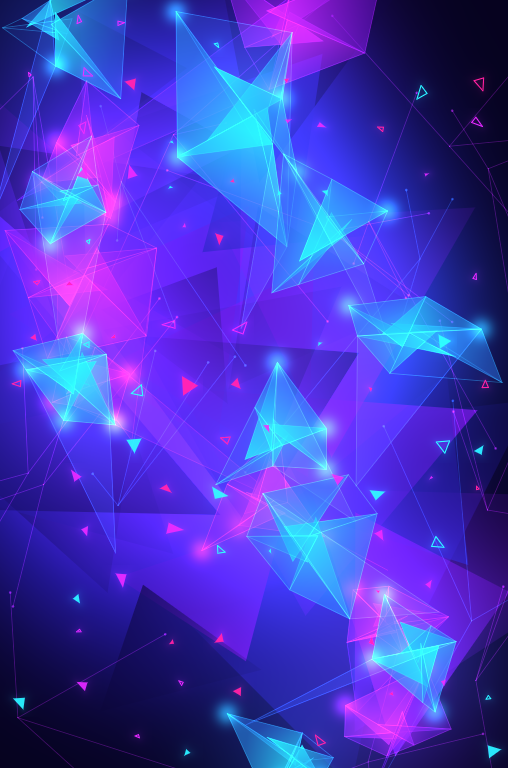
Write a WebGL 1 fragment shader that draws this background.

```glsl
precision highp float;
// Neon low-poly plexus: glowing shard clusters, thin webs and loose triangles over violet facets.

uniform vec2 u_resolution;

#define NAVY vec3(0.035, 0.015, 0.2)
#define BLUE vec3(0.15, 0.1, 0.66)
#define VIOLET vec3(0.35, 0.14, 0.97)
#define PURPLE vec3(0.47, 0.06, 0.86)
#define MAGENTA vec3(0.88, 0.15, 0.98)
#define CYAN vec3(0.16, 0.95, 1.0)
#define AZURE vec3(0.18, 0.5, 0.98)
#define PINK vec3(1.0, 0.12, 0.6)
#define LINE_WIDTH 0.0007
#define FACETS 28
#define WEB_LINES 64
#define BIT_CELL 0.1

float hash1(float n) {
  n = fract(n * 0.1031);
  n *= n + 33.33;
  n *= n + n;
  return fract(n);
}

vec2 hash2(float n) {
  vec3 q = fract(vec3(n) * vec3(0.1031, 0.1030, 0.0973));
  q += dot(q, q.yzx + 33.33);
  return fract((q.xx + q.yz) * q.zy);
}

vec2 polar(float angle) { return vec2(cos(angle), sin(angle)); }

// Antialiased coverage of a signed distance, and of a stroke around it
float fill(float d) { return clamp(0.5 - d * u_resolution.x, 0.0, 1.0); }
float stroke(float d, float w) { return fill(abs(d) - w); }

vec2 toSegment(vec2 p, vec2 a, vec2 b) {
  vec2 e = b - a, v = p - a;
  return v - e * clamp(dot(v, e) / max(dot(e, e), 1e-6), 0.0, 1.0);
}

float cross2(vec2 a, vec2 b) { return a.x * b.y - a.y * b.x; }

float triangle(vec2 p, vec2 a, vec2 b, vec2 c) {
  vec2 u = toSegment(p, a, b), v = toSegment(p, b, c), w = toSegment(p, c, a);
  float d = sqrt(min(dot(u, u), min(dot(v, v), dot(w, w))));
  float s = sign(cross2(b - a, c - a));
  float inner = min(cross2(b - a, p - a) * s,
                min(cross2(c - b, p - b) * s, cross2(a - c, p - c) * s));
  return inner > 0.0 ? -d : d;
}

// 0 at vertex a, 1 at the opposite side
float fade(vec2 p, vec2 a, vec2 b, vec2 c) {
  vec2 axis = 0.5 * (b + c) - a;
  return clamp(dot(p - a, axis) / max(dot(axis, axis), 1e-5), 0.0, 1.0);
}

// Cluster centres: 0 winds down the right, 1 drops from left to right, 2 hugs the left
vec2 hub(float id, float k) {
  if (id < 0.5) return vec2(0.65 + 0.17 * cos(1.95 * (k - 1.8)), 1.28 - 0.21 * k);
  if (id > 1.5) return vec2(0.12 + 0.02 * k, 1.46 - 0.34 * k);
  float y = 1.45 - 0.23 * k;
  return vec2(0.17 + 0.6 * (1.0 - smoothstep(0.35, 0.75, y)) + 0.4 * smoothstep(1.3, 1.45, y), y);
}

// Spiky star corner j of 6 around cluster k
vec2 corner(float id, float k, float j, float size) {
  j = mod(j, 6.0);
  vec2 h = hash2(id * 157.0 + k * 23.0 + j * 3.7 + 5.0);
  return hub(id, k) + polar(1.047 * (j + h.x * 0.9) + k) * size * mix(0.25, 1.0, h.y);
}

// Clusters of translucent triangles with lit edges and hot corners
void addShards(inout vec3 col, vec2 p, float id, float clusters, float size, vec3 bright, vec3 deep) {
  for (int m = 0; m < 7; m++) {
    float k = float(m);
    if (k >= clusters) break;
    float r = size * (1.15 - 0.06 * k) * (1.0 + 0.18 * cos(3.1416 * k));
    vec2 o = p - hub(id, k);
    col += deep * exp(-dot(o, o) * 28.0) * size * 1.1;
    for (int n = 0; n < 6; n++) {
      float j = float(n), h = hash1(id * 31.0 + k * 7.3 + j * 1.9 + 70.0);
      vec2 a = mix(hub(id, k), corner(id, k, j + 3.0, r), 0.1 + 0.5 * h);
      vec2 b = corner(id, k, j, r), c = corner(id, k, j + 1.0, r);
      float d = triangle(p, a, b, c), g = fade(p, a, b, c);
      float alpha = mix(0.9, 0.5, g) * smoothstep(0.0, 0.5, h);
      vec3 tone = mix(bright, deep, clamp(g * 0.9 + 0.45 - h * 0.8, 0.0, 1.0));
      col = mix(col, tone, fill(d) * alpha);
      col += bright * stroke(d, LINE_WIDTH) * 0.3;
      vec2 v = p - b;
      col += bright * exp(-dot(v, v) * 2200.0) * 0.5 * step(0.68, h);
    }
    // Faint sliver reaching for the next cluster
    float link = triangle(p, corner(id, k, 1.0, r), corner(id, k + 1.0, 2.0, r), corner(id, k, 4.0, r));
    col += deep * (fill(link) * 0.12 + stroke(link, LINE_WIDTH) * 0.4);
  }
}

// Loose small triangles, solid or hollow, one per grid cell at most
void addBits(inout vec3 col, vec2 p) {
  vec2 cell = floor(p / BIT_CELL);
  float n = cell.x * 7.3 + cell.y * 83.0 + 11.0;
  vec2 pick = hash2(n), kind = hash2(n + 400.0);
  vec2 q = p - (cell + 0.5 + (pick - 0.5) * 0.5) * BIT_CELL;
  float size = mix(0.005, 0.024, kind.x * kind.x), turn = 6.283 * hash1(n + 90.0);
  float d = triangle(q, polar(turn) * size, polar(turn + 1.6 + pick.y) * size * mix(0.3, 1.0, pick.x),
                     polar(turn + 4.2) * size * mix(0.5, 1.0, kind.y));
  float shape = kind.y < 0.4 ? stroke(d, 0.001) : fill(d) * 0.85;
  vec3 tone = pick.y < 0.4 ? CYAN : (pick.y < 0.7 ? PINK : MAGENTA);
  float shown = step(0.5, hash1(n + 700.0));
  col = mix(col, tone, shape * shown);
  col += tone * exp(-max(d, 0.0) * 130.0) * 0.1 * shown;
}

void main() {
  vec2 p = gl_FragCoord.xy / u_resolution.x;
  float top = u_resolution.y / u_resolution.x;

  // Violet core sinking into navy
  vec2 v = (p - vec2(0.36, 0.85)) * vec2(1.25, 1.0);
  float core = exp(-dot(v, v) * 2.9);
  vec3 col = mix(NAVY * 0.6, BLUE, smoothstep(0.05, 0.5, core));
  col = mix(col, VIOLET, smoothstep(0.35, 0.75, core));

  // Large facets fading away from one corner
  for (int n = 0; n < FACETS; n++) {
    float i = float(n);
    vec2 o = hash2(i + 150.0) * vec2(1.0, top), h = hash2(i + 230.0);
    float r = mix(0.16, 0.38, h.x), turn = h.y * 6.283;
    vec2 a = o + polar(turn) * r, b = o + polar(turn + 1.7 + h.x) * r, c = o + polar(turn + 4.3) * r;
    float kind = hash1(i + 310.0);
    vec3 tone = kind < 0.36 ? NAVY : (kind < 0.75 ? PURPLE : BLUE);
    float strength = kind < 0.36 ? 0.85 - 0.5 * core : 0.75;
    col = mix(col, tone, fill(triangle(p, a, b, c)) * strength * mix(1.0, 0.2, fade(p, a, b, c)));
  }

  // Thin web fanning out of shared nodes
  for (int n = 0; n < WEB_LINES; n++) {
    float i = float(n), node = floor(i / 4.0);
    vec2 a = hash2(node * 3.1 + 520.0) * vec2(1.0, top);
    vec2 b = a + (hash2(i * 1.7 + 600.0) - 0.5) * vec2(0.7, 0.9);
    vec3 tone = mix(MAGENTA, AZURE, step(0.65, hash1(node + 40.0)));
    col += tone * stroke(length(toSegment(p, a, b)), LINE_WIDTH) * 0.28;
    col += tone * fill(length(p - b) - 0.0025) * 0.4;
  }

  addShards(col, p, 1.0, 7.0, 0.17, MAGENTA, PURPLE);
  addShards(col, p, 2.0, 3.0, 0.15, CYAN, AZURE);
  addShards(col, p, 0.0, 7.0, 0.2, CYAN, AZURE);
  addBits(col, p);

  gl_FragColor = vec4(clamp(col, 0.0, 1.0), 1.0);
}
```
